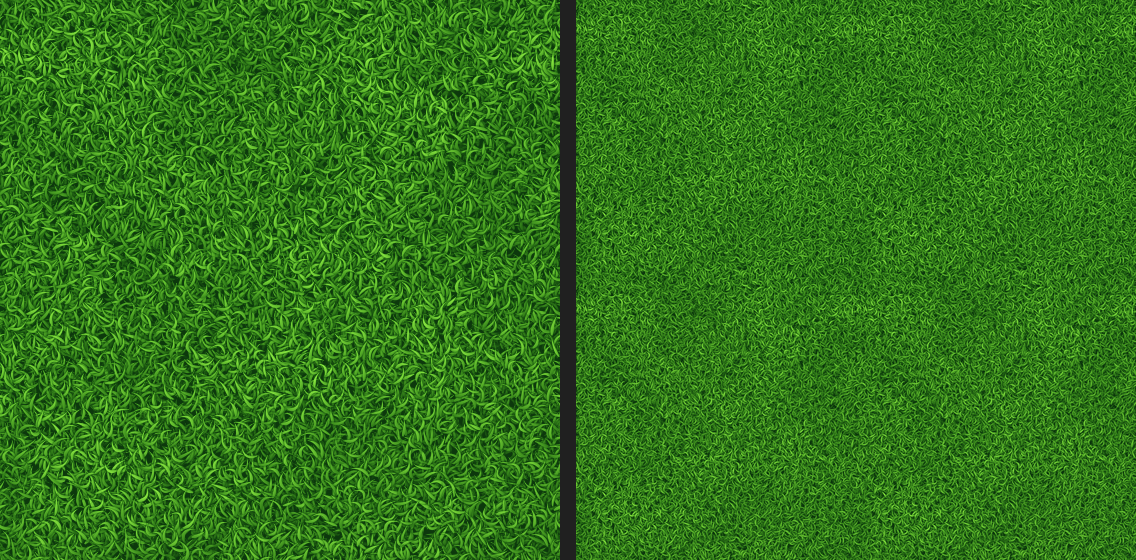
Left, the tile; right, the same tile 2 across and 2 down.
A Shadertoy shader for this texture:

```glsl
// Dense lawn of short, curved grass blades that tiles seamlessly.
// Layers of jittered blades on a wrapping grid are painted from deep to high;
// each blade casts a soft shadow, and a tone ramp turns the result green.

#define CELLS 42.0           // grid cells across the canvas
#define LAYERS 10            // stacked blade layers
#define BLADE_LENGTH 0.036   // longest blade
#define BLADE_WIDTH 0.0031   // half width of the widest blade
#define BEND 0.010           // strongest sideways curve
#define LEAN 1.35            // largest tilt from upright, radians
#define SHADOW_SIZE 0.0042
#define SHADOW_DEPTH 0.36
#define TONE_SPREAD 0.40     // tone difference between blades
#define TIP_LIGHT 0.42       // brightening from root to tip
#define FOLD_LIGHT 0.09      // contrast between the two blade halves
#define PATCH_LIGHT 0.12     // broad light and dark patches

// Integer hash: three values from 0 to 1
vec3 hash3(ivec3 key) {
    uvec3 v = uvec3(key) * 1664525u + 1013904223u;
    v.x += v.y * v.z; v.y += v.z * v.x; v.z += v.x * v.y;
    v ^= v >> 16u;
    v.x += v.y * v.z; v.y += v.z * v.x; v.z += v.x * v.y;
    return vec3(v >> 8u) / 16777216.0;
}

float latticeValue(vec2 corner, float period) {
    return hash3(ivec3(mod(corner, period), 97)).x;
}

// Smooth value noise that wraps after one canvas
float wrapNoise(vec2 uv, float period) {
    vec2 cell = floor(uv * period);
    vec2 f = fract(uv * period);
    f = f * f * (3.0 - 2.0 * f);
    float low = mix(latticeValue(cell, period),
                    latticeValue(cell + vec2(1, 0), period), f.x);
    float high = mix(latticeValue(cell + vec2(0, 1), period),
                     latticeValue(cell + vec2(1, 1), period), f.x);
    return mix(low, high, f.y);
}

// Paints one blade, centred on offset zero, and its shadow over the tone
float paintBlade(float tone, vec2 offset, ivec3 key, float height, float pixel) {
    vec3 shape = hash3(key + ivec3(0, 0, 200));
    vec3 look = hash3(key + ivec3(0, 0, 400));
    float angle = (shape.x * 2.0 - 1.0) * LEAN;
    vec2 axis = vec2(sin(angle), cos(angle));
    float bladeLength = BLADE_LENGTH * mix(0.6, 1.0, shape.y);
    float bend = BEND * (shape.z * 2.0 - 1.0);

    // Position along the blade (0 root, 1 tip) and sideways from its curve
    float along = dot(offset, axis) / bladeLength + 0.5;
    float middle = along - 0.5;
    float side = dot(offset, vec2(axis.y, -axis.x))
               - bend * (4.0 * middle * middle - 0.5);
    float slope = 8.0 * bend * middle / bladeLength;
    side *= inversesqrt(1.0 + slope * slope);

    // Narrow root, full belly and pointed tip
    float width = BLADE_WIDTH * mix(0.65, 1.0, look.x)
                * (1.0 - along) * (1.0 + 1.2 * along)
                * smoothstep(-0.25, 0.3, along);
    float dist = abs(side) - width;
    dist = max(dist, max(-along, along - 1.0) * bladeLength);

    float shadow = 1.0 - smoothstep(0.0, SHADOW_SIZE, dist);
    tone *= 1.0 - SHADOW_DEPTH * shadow;

    float fold = clamp(-side / max(width, 0.0005), -1.0, 1.0);
    float bladeTone = mix(0.35, 0.95, height)
                    + TONE_SPREAD * (look.y - 0.5)
                    + TIP_LIGHT * middle + FOLD_LIGHT * fold;
    float cover = 1.0 - smoothstep(-pixel, pixel, dist);
    return mix(tone, min(bladeTone, 1.12), cover);
}

// Dark to bright green
vec3 grassColor(float tone) {
    vec3 deepGreen = vec3(0.05, 0.22, 0.05);
    vec3 rise = vec3(0.23, 0.54, 0.05);
    vec3 warmth = vec3(0.13, 0.0, 0.09);
    return deepGreen + tone * (rise + tone * warmth);
}

void mainImage(out vec4 fragColor, in vec2 fragCoord) {
    vec2 uv = fragCoord / iResolution.xy;
    float pixel = 0.7 / iResolution.y;
    vec2 home = floor(uv * CELLS);
    float tone = 0.0;

    // Painter's order: deep layers first, upper rows before lower rows
    for (int layer = 0; layer < LAYERS; layer++) {
        float height = float(layer) / float(LAYERS - 1);
        for (int row = 1; row >= -1; row--) {
            for (int column = -1; column <= 1; column++) {
                vec2 cell = home + vec2(column, row);
                ivec3 key = ivec3(mod(cell, CELLS), layer + 1);
                vec2 offset = uv * CELLS - cell - hash3(key).xy;
                if (dot(offset, offset) < 1.0) {
                    tone = paintBlade(tone, offset / CELLS, key, height, pixel);
                }
            }
        }
    }

    tone *= 1.0 + PATCH_LIGHT * (2.0 * wrapNoise(uv, 9.0) - 1.0);
    fragColor = vec4(grassColor(tone), 1.0);
}
```
